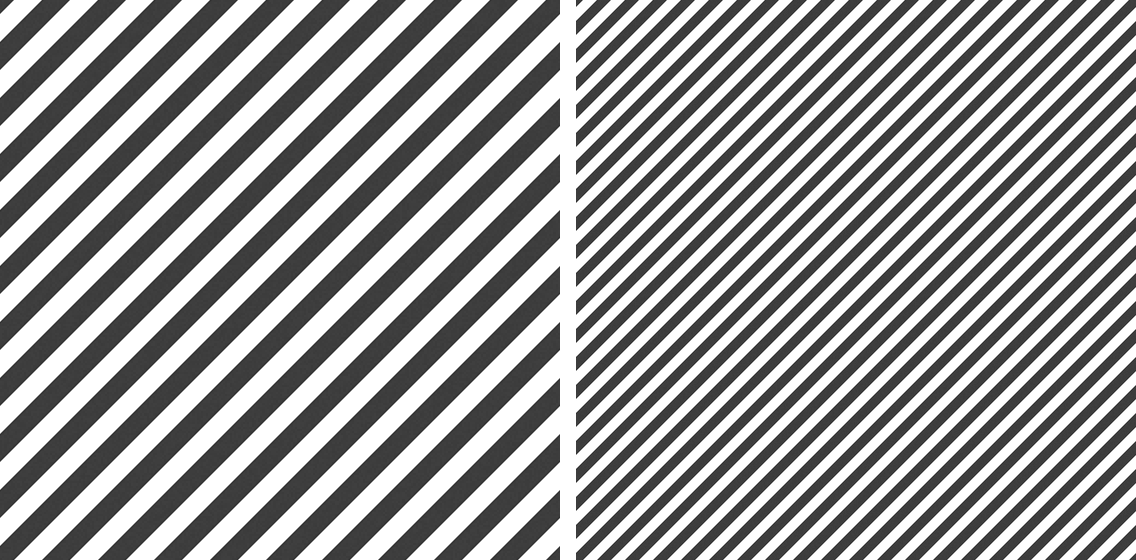
Left: one tile. Right: repeated 2 by 2.
This pattern is drawn by a three.js fragment shader. Its source:

```glsl
// Diagonal charcoal stripes on white, ten repeats across and ten up.
// A wrapped distance to each stripe's centre line gives the fill and a
// thin darker rim; a faint hashed grain roughens the charcoal.
varying vec2 vUv;

// Sine-free hash of a cell, from 0 to 1
float hash(vec2 cell) {
  vec3 p = fract(vec3(cell.xyx) * 0.1031);
  p += dot(p, p.yzx + 33.33);
  return fract((p.x + p.y) * p.z);
}

void main() {
  // Distance from the stripe centre, in repeats: 0 at centre, 0.5 midway
  float phase = 10.0 * (vUv.x - vUv.y);
  float dist = abs(fract(phase + 0.5) - 0.5);

  // Charcoal with fine grain, darkening just inside the edges
  float grain = hash(mod(floor(vUv * 256.0), 256.0)) - 0.5;
  float charcoal = 0.24 + 0.016 * grain;
  charcoal = mix(charcoal, 0.18, smoothstep(0.210, 0.220, dist));

  // Soft transition to the white ground
  float ground = smoothstep(0.238, 0.262, dist);
  gl_FragColor = vec4(vec3(mix(charcoal, 1.0, ground)), 1.0);
}
```
